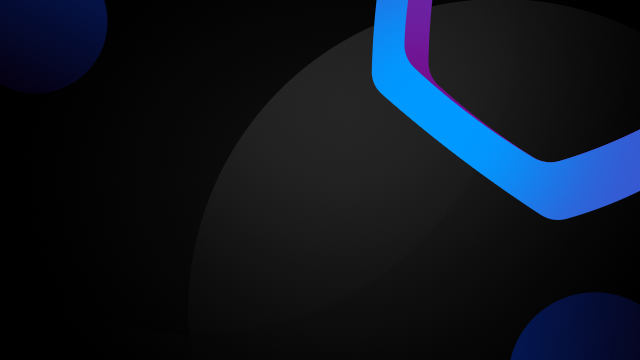
A WebGL 2 fragment shader for this background:

```glsl
#version 300 es
precision highp float;

uniform vec2 u_resolution;
out vec4 outColor;

const vec3 AZURE = vec3(0.0, 0.60, 1.0);
const vec3 INDIGO = vec3(0.21, 0.35, 0.82);
const vec3 PURPLE_LOW = vec3(0.45, 0.06, 0.56);
const vec3 PURPLE_HIGH = vec3(0.42, 0.13, 0.63);
const vec3 NAVY = vec3(0.015, 0.09, 0.32);
const vec3 MIDNIGHT = vec3(0.02, 0.0, 0.07);

float hash(vec2 p) {
    return fract(sin(dot(p, vec2(127.1, 311.7))) * 43758.5453);
}

// Antialiased coverage of a signed distance
float cover(float d, float pixel) {
    return clamp(0.5 - d / pixel, 0.0, 1.0);
}

float circle(vec2 p, vec2 center, float radius) {
    return length(p - center) - radius;
}

float smoothMax(float a, float b, float k) {
    float h = max(k - abs(a - b), 0.0) / k;
    return max(a, b) + h * h * k * 0.25;
}

// Distance to a side from a to b that swells outward by bow
float bowedSide(vec2 p, vec2 a, vec2 b, float bow) {
    vec2 side = b - a;
    float t = dot(p - a, side) / dot(side, side);
    vec2 normal = normalize(vec2(side.y, -side.x));
    return dot(p - a, normal) - bow * 4.0 * t * (1.0 - t);
}

// Rounded polygon open towards the upper right
float openPolygon(vec2 p, vec2 top, vec2 left, vec2 bottom, vec2 right, float bow) {
    float d = bowedSide(p, top, left, 0.003);
    d = smoothMax(d, bowedSide(p, left, bottom, bow), 0.03);
    return smoothMax(d, bowedSide(p, bottom, right, 0.007), 0.03);
}

// Gray glow shaded by two large overlapping discs
float backdrop(vec2 p, float pixel) {
    float glow = 1.0 - smoothstep(0.0, 1.0, length((p - vec2(0.95, 0.50)) / vec2(1.0, 0.82)));
    float upperDisc = cover(circle(p, vec2(0.544, 0.963), 0.891), pixel);
    float lowerDisc = cover(circle(p, vec2(1.389, 0.137), 0.866), pixel);
    float sheen = 0.08 * smoothstep(0.2, 1.0, p.y) * (1.0 - smoothstep(1.2, 2.1, p.x));
    float shade = 0.105 * glow * mix(0.75, 0.5, upperDisc);
    float lit = 0.105 * glow * mix(0.9, 1.0, upperDisc) + sheen;
    return mix(shade, lit, lowerDisc);
}

// Disc with a linear gradient along a direction
vec3 paintDisc(vec3 base, vec2 p, vec2 center, float radius, vec2 toLight, float pixel) {
    float t = 0.5 + 0.5 * dot(p - center, normalize(toLight)) / radius;
    vec3 fill = mix(MIDNIGHT, NAVY, clamp(t, 0.0, 1.0));
    return mix(base, fill, cover(circle(p, center, radius), pixel));
}

// Blue angular band with a purple inner wall
vec3 paintBand(vec3 base, vec2 p, float pixel) {
    vec2 innerBottom = vec2(1.516, 0.542);
    vec2 innerRight = vec2(1.778, 0.641);
    float outer = openPolygon(p, vec2(1.046, 1.0), vec2(1.032, 0.764),
                              vec2(1.535, 0.382), vec2(1.778, 0.470), 0.013);
    float inner = openPolygon(p, vec2(1.134, 1.0), vec2(1.123, 0.838),
                              innerBottom, innerRight, 0.015);
    float hole = openPolygon(p, vec2(1.201, 1.0), vec2(1.190, 0.789),
                             innerBottom, innerRight, 0.011);
    vec3 blue = mix(AZURE, INDIGO, smoothstep(0.1, 0.62, distance(p, vec2(1.204, 0.676))));
    vec3 purple = mix(PURPLE_LOW, PURPLE_HIGH, smoothstep(0.75, 1.0, p.y));
    vec3 wall = mix(purple, base, cover(hole, pixel));
    vec3 band = mix(blue, wall, cover(inner, pixel));
    return mix(base, band, cover(outer, pixel));
}

void main() {
    float pixel = 1.0 / u_resolution.y;
    vec2 p = gl_FragCoord.xy * pixel;

    vec3 color = vec3(backdrop(p, pixel));
    color = paintDisc(color, p, vec2(0.0995, 0.940), 0.199, vec2(0.5, 1.0), pixel);
    color = paintDisc(color, p, vec2(1.653, -0.053), 0.241, vec2(-1.0, 0.1), pixel);
    color = paintBand(color, p, pixel);

    // Fine dither against banding
    color += (hash(gl_FragCoord.xy) - 0.5) / 255.0;
    outColor = vec4(color, 1.0);
}
```
